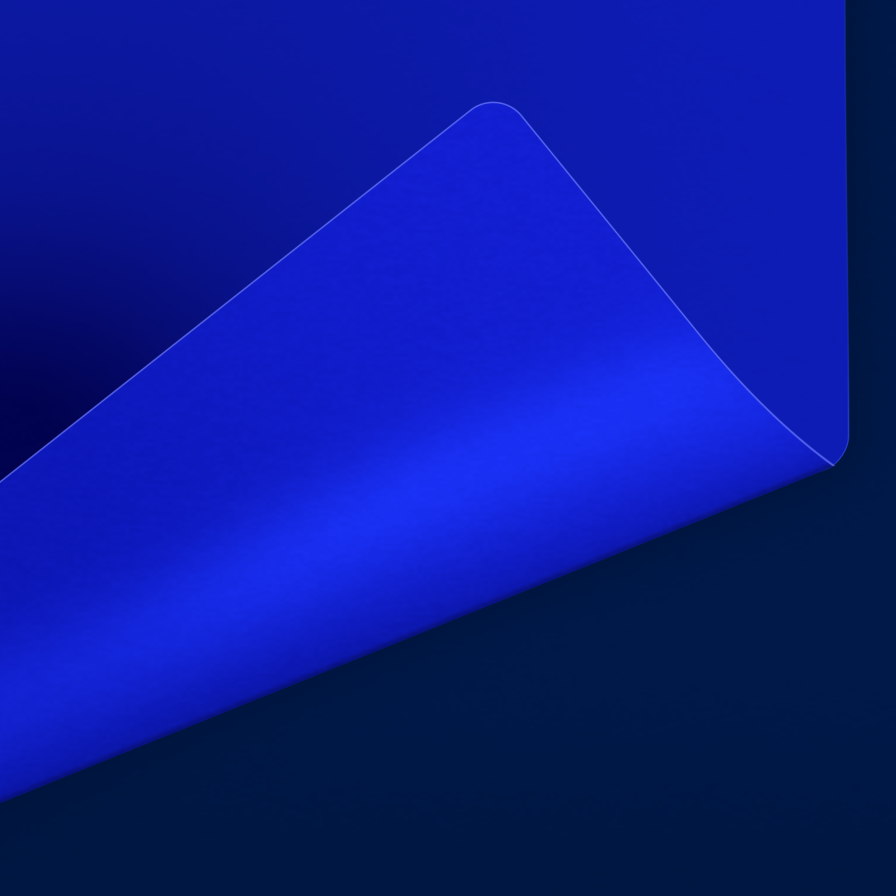
Write a three.js fragment shader that draws this background.

```glsl
varying vec2 vUv;

// Colours
const vec3 BACKDROP = vec3(0.0, 0.098, 0.285);
const vec3 BACKDROP_SHADE = vec3(0.0, 0.075, 0.225);
const vec3 SHEET = vec3(0.05, 0.105, 0.68);
const vec3 SHEET_SHADOW = vec3(0.005, 0.01, 0.31);
const vec3 FLAP_DIM = vec3(0.045, 0.085, 0.70);
const vec3 FLAP = vec3(0.07, 0.12, 0.82);
const vec3 SHEEN = vec3(0.10, 0.19, 0.96);
const vec3 FOLD_SHADE = vec3(0.04, 0.08, 0.62);
const vec3 RIM = vec3(0.42, 0.48, 1.0);
const vec3 SHEET_RIM = vec3(0.16, 0.27, 0.85);

// Edges as lines: x = slope, y = height at the left side
const vec2 FOLD_LINE = vec2(0.404, 0.104);
const vec2 LEFT_LINE = vec2(0.79, 0.462);
const vec2 RIGHT_LINE = vec2(-1.229, 1.586);
const float BEND_START = 0.781;
const float BEND = 1.69;
const float SHEET_RIGHT = 0.943;
const float SHEET_BULGE = 0.004;
const float TIP_RADIUS = 0.04;
const float CORNER_RADIUS = 0.025;

const float SOFT = 0.0012;
const float RIM_WIDTH = 0.0017;
const float GRAIN = 0.022;

float hash(vec2 p) {
  vec3 q = fract(vec3(p.xyx) * 0.1031);
  q += dot(q, q.yzx + 33.33);
  return fract((q.x + q.y) * q.z);
}

float noise(vec2 p) {
  vec2 i = floor(p);
  vec2 f = fract(p);
  f = f * f * (3.0 - 2.0 * f);
  float low = mix(hash(i), hash(i + vec2(1.0, 0.0)), f.x);
  float high = mix(hash(i + vec2(0.0, 1.0)), hash(i + vec2(1.0)), f.x);
  return mix(low, high, f.y);
}

// Signed distance above a sloped line
float aboveLine(vec2 p, vec2 line) {
  return (p.y - line.x * p.x - line.y) / sqrt(1.0 + line.x * line.x);
}

// Intersection of two distances with a rounded corner
float roundMax(float a, float b, float r) {
  return min(max(a, b), -r) + length(max(vec2(a, b) + r, 0.0));
}

float cover(float d) {
  return 1.0 - smoothstep(-SOFT, SOFT, d);
}

float rim(float d) {
  return 1.0 - smoothstep(0.0, RIM_WIDTH, abs(d));
}

vec3 shadeSheet(vec2 p) {
  vec3 color = SHEET * mix(0.96, 1.04, smoothstep(0.2, 0.9, p.x));
  vec2 deep = (p - vec2(-0.02, 0.49)) / vec2(0.30, 0.20);
  vec2 wide = (p - vec2(0.05, 0.58)) / vec2(0.38, 0.33);
  float shadow = 0.75 * exp(-dot(deep, deep)) + 0.33 * exp(-dot(wide, wide));
  return mix(color, SHEET_SHADOW, min(shadow, 1.0));
}

vec3 shadeFlap(vec2 p) {
  float height = p.y - FOLD_LINE.x * p.x - FOLD_LINE.y;
  vec3 color = mix(FLAP_DIM, FLAP, smoothstep(0.0, 0.55, 0.65 * p.x + 0.35 * height));

  // Sheen along the curl, wider on its upper side
  float crest = mix(0.11, 0.158, smoothstep(0.0, 0.55, p.x));
  crest = mix(crest, 0.11, smoothstep(0.72, 0.92, p.x));
  float offset = height - crest;
  float spread = offset > 0.0 ? 0.075 : 0.085;
  float strength = mix(0.5, 1.0, smoothstep(0.0, 0.5, p.x));
  strength *= 1.0 - 0.5 * smoothstep(0.73, 0.92, p.x);
  color = mix(color, SHEEN, strength * exp(-offset * offset / (spread * spread)));

  // Turn away from the light at the fold
  color = mix(color, FOLD_SHADE, 0.75 * exp(-max(height, 0.0) / 0.035));
  return color * mix(0.75, 1.0, smoothstep(0.0, 0.009, height));
}

void main() {
  vec2 p = vUv;

  // Shape distances
  float below = -aboveLine(p, FOLD_LINE);
  float bend = max(p.x - BEND_START, 0.0);
  float rightEdge = aboveLine(p - vec2(0.0, BEND * bend * bend), RIGHT_LINE);
  float upperEdge = roundMax(aboveLine(p, LEFT_LINE), rightEdge, TIP_RADIUS);
  float flap = max(upperEdge, below);
  float side = p.x - SHEET_RIGHT - SHEET_BULGE * (1.0 - smoothstep(0.52, 1.0, p.y));
  float sheet = roundMax(side, below, CORNER_RADIUS);

  // Backdrop with a soft shadow under the fold
  float contact = exp(-max(sheet, 0.0) / 0.03);
  vec3 color = mix(BACKDROP, BACKDROP_SHADE, 0.6 * contact);
  color *= 1.0 - 0.08 * smoothstep(0.3, 0.0, p.y);

  // Sheet and flap
  color = mix(color, shadeSheet(p), cover(sheet));
  float sheetRim = rim(sheet) * smoothstep(0.91, 0.94, p.x);
  color = mix(color, SHEET_RIM, sheetRim * mix(0.8, 0.35, smoothstep(0.5, 0.65, p.y)));
  color = mix(color, shadeFlap(p), cover(flap));
  float flapRim = rim(upperEdge) * cover(below) * cover(side);
  color = mix(color, RIM, 0.75 * flapRim);

  // Fine leather grain
  float grain = 0.6 * noise(p * vec2(190.0, 260.0)) + 0.4 * noise(p * vec2(70.0, 240.0)) - 0.5;
  color += GRAIN * grain * vec3(0.5, 0.7, 1.6) * mix(0.25, 1.0, cover(flap));

  gl_FragColor = vec4(clamp(color, 0.0, 1.0), 1.0);
}
```
